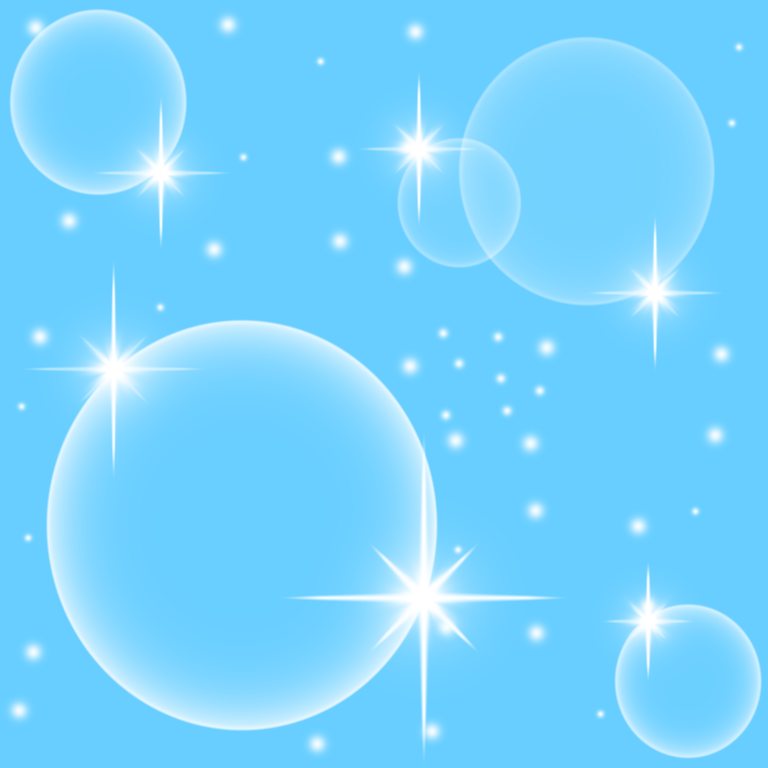
A three.js fragment shader for this background:

```glsl
// Glassy bubbles, twinkling stars and soft specks on a clear sky blue.
// Bubbles are ellipses with a bright inner rim, stars are tapered spikes over
// a glow, and specks come from a jittered grid plus a small spiral cluster.
varying vec2 vUv;

const vec3 SKY = vec3(0.405, 0.808, 1.0);
const vec3 LIGHT = vec3(1.0);

const int BUBBLE_COUNT = 5;
const float BUBBLE_STRETCH = 1.05;   // height over width
const float EDGE = 0.002;            // edge softness
// centre x, centre y, half width
const vec3 BUBBLES[BUBBLE_COUNT] = vec3[BUBBLE_COUNT](
  vec3(0.128, 0.867, 0.1146), vec3(0.764, 0.777, 0.1660),
  vec3(0.598, 0.736, 0.0800), vec3(0.315, 0.316, 0.2540),
  vec3(0.896, 0.113, 0.0950));
// rim strength, rim falloff power, overall wash
const vec3 RIMS[BUBBLE_COUNT] = vec3[BUBBLE_COUNT](
  vec3(0.56, 5.0, 0.03), vec3(0.25, 6.0, 0.08),
  vec3(0.26, 6.0, 0.08), vec3(0.74, 6.5, 0.01),
  vec3(0.60, 5.0, 0.03));

const int STAR_COUNT = 6;
// centre x, centre y, horizontal reach, vertical reach
const vec4 STARS[STAR_COUNT] = vec4[STAR_COUNT](
  vec4(0.2096, 0.7747, 0.094, 0.102), vec4(0.5456, 0.8060, 0.082, 0.104),
  vec4(0.8530, 0.6185, 0.092, 0.104), vec4(0.1480, 0.5195, 0.124, 0.147),
  vec4(0.5520, 0.2215, 0.194, 0.224), vec4(0.8440, 0.1910, 0.062, 0.080));

const float SPECK_CELLS = 8.0;
const float SPECK_DENSITY = 0.8;
const float SPECK_SMALL = 0.0045;
const float SPECK_LARGE = 0.0105;
const int CLUSTER_COUNT = 11;
const vec2 CLUSTER_CENTRE = vec2(0.630, 0.505);
const float CLUSTER_RADIUS = 0.105;
const float GOLDEN_ANGLE = 2.39996;

float hash(vec2 p) {
  return fract(sin(dot(p, vec2(127.1, 311.7))) * 43758.5453);
}

// Distance from a bubble's centre, 1.0 on its outline
float bubbleDistance(vec2 p, vec3 bubble) {
  return length((p - bubble.xy) / (bubble.z * vec2(1.0, BUBBLE_STRETCH)));
}

float bubbleLight(vec2 p, vec3 bubble, vec3 rim) {
  float d = bubbleDistance(p, bubble);
  float soft = EDGE / bubble.z;
  float inside = 1.0 - smoothstep(1.0 - soft, 1.0 + soft, d);
  float outline = 0.12 * smoothstep(1.0 - 4.0 * soft, 1.0, d);
  return inside * (rim.z + rim.x * pow(min(d, 1.0), rim.y) + outline);
}

// Ray along x that narrows and fades toward its tip
float spike(vec2 p, float reach, float width) {
  float taper = clamp(1.0 - abs(p.x) / reach, 0.0, 1.0);
  float across = 1.0 - smoothstep(0.0, width * taper + EDGE, abs(p.y));
  return across * smoothstep(0.0, 0.35, taper);
}

float starLight(vec2 p, vec4 star) {
  vec2 q = p - star.xy;
  float bold = smoothstep(0.125, 0.19, star.z);
  float width = mix(0.004, 0.008, bold);
  float angle = atan(q.y, q.x + 1e-6);
  float ragged = 1.0 + 0.16 * cos(8.0 * angle) + 0.08 * cos(13.0 * angle + 1.0);
  float r = length(q) / (0.010 + 0.1 * star.w);
  float glow = min(1.0, 1.25 * exp(-r * r / (ragged * ragged)));
  float halo = 0.35 * exp(-r * r / 4.5);
  vec2 diagonal = vec2(q.x + q.y, q.y - q.x) * 0.70711;
  float reach = 0.46 * star.w;
  float slant = max(spike(diagonal, reach, width), spike(diagonal.yx, reach, width));
  float rays = max(spike(q.yx, star.w, width),
                   mix(0.5, 0.95, bold) * spike(q, star.z, width));
  rays = max(rays, mix(0.35, 0.9, bold) * slant);
  return 1.0 - (1.0 - glow) * (1.0 - halo) * (1.0 - rays);
}

float speck(vec2 offset, float size) {
  return 0.93 * exp(-dot(offset, offset) / (size * size));
}

// Scattered specks, kept clear of the bubbles and the cluster
float scatterLight(vec2 p) {
  vec2 cell = floor(p * SPECK_CELLS);
  vec2 jitter = vec2(hash(cell), hash(cell + 17.3));
  vec2 centre = (cell + mix(vec2(0.2), vec2(0.8), jitter)) / SPECK_CELLS;
  float shown = step(hash(cell + 5.7), SPECK_DENSITY);
  shown *= step(CLUSTER_RADIUS + 0.025, distance(centre, CLUSTER_CENTRE));
  for (int i = 0; i < BUBBLE_COUNT; i++)
    shown *= step(1.07, bubbleDistance(centre, BUBBLES[i]));
  float size = mix(SPECK_SMALL, SPECK_LARGE, step(0.38, hash(cell + 31.9)));
  return shown * speck(p - centre, size);
}

float clusterLight(vec2 p) {
  float light = 0.0;
  for (int i = 0; i < CLUSTER_COUNT; i++) {
    float n = float(i);
    float radius = CLUSTER_RADIUS * sqrt((n + 0.5) / float(CLUSTER_COUNT));
    float angle = n * GOLDEN_ANGLE + 0.6 * hash(vec2(n, 2.0));
    vec2 centre = CLUSTER_CENTRE + radius * vec2(cos(angle), sin(angle));
    float size = i < 7 ? 0.006 : SPECK_LARGE;
    light = max(light, speck(p - centre, size));
  }
  return light;
}

void main() {
  vec3 color = SKY;
  for (int i = 0; i < BUBBLE_COUNT; i++)
    color = mix(color, LIGHT, bubbleLight(vUv, BUBBLES[i], RIMS[i]));
  color = mix(color, LIGHT, max(scatterLight(vUv), clusterLight(vUv)));
  for (int i = 0; i < STAR_COUNT; i++)
    color = mix(color, LIGHT, starLight(vUv, STARS[i]));
  gl_FragColor = vec4(color, 1.0);
}
```
